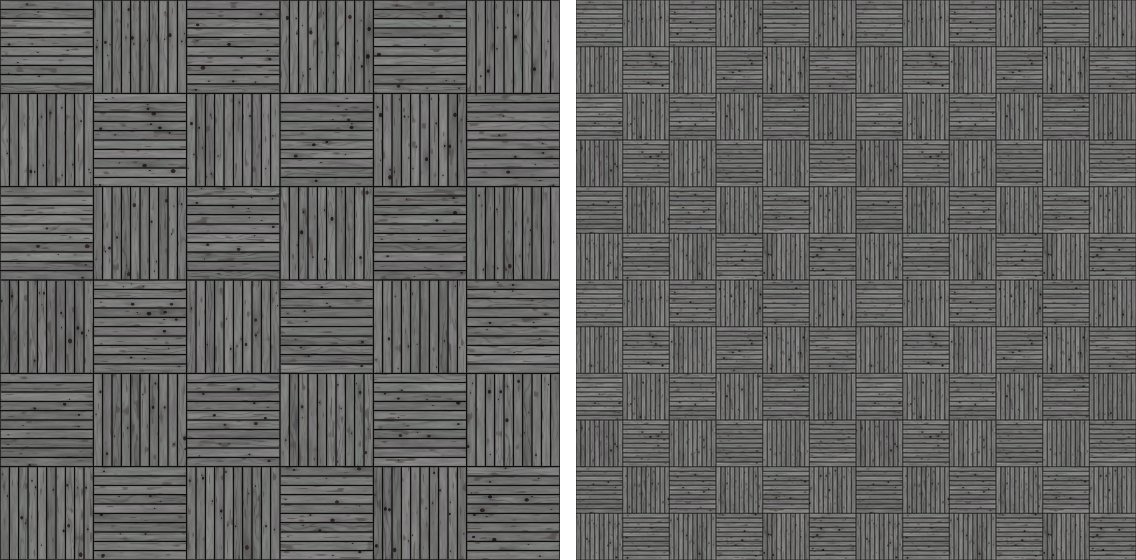
Left, the tile; right, the same tile 2 across and 2 down.
Reproduce this texture procedurally as a WebGL 1 fragment shader.

```glsl
precision highp float;
// Weathered grey decking: 6 by 6 square tiles of ten planks each, laid in
// alternating directions. Each plank has its own tone, streaked grain and
// knots; all variation stays inside a plank, so the canvas tiles seamlessly.

uniform vec2 u_resolution;

const float TILES = 6.0;
const float PLANKS = 10.0;

float hash(vec2 p) {
  vec3 h = fract(vec3(p.xyx) * vec3(0.1031, 0.1030, 0.0973));
  h += dot(h, h.yzx + 33.33);
  return fract((h.x + h.y) * h.z);
}

float noise(vec2 p) {
  vec2 i = floor(p), f = fract(p);
  f = f * f * (3.0 - 2.0 * f);
  return mix(mix(hash(i), hash(i + vec2(1.0, 0.0)), f.x),
             mix(hash(i + vec2(0.0, 1.0)), hash(i + vec2(1.0, 1.0)), f.x), f.y);
}

void main() {
  vec2 p = gl_FragCoord.xy / u_resolution * TILES;
  float pixel = TILES / min(u_resolution.x, u_resolution.y);

  // Tile and plank: local.x runs along the plank, local.y across it
  vec2 tile = floor(p);
  vec2 local = fract(p);
  if (mod(tile.x + tile.y, 2.0) < 0.5) local = local.yx;
  float plank = floor(local.y * PLANKS);
  vec2 wood = vec2(local.x, local.y - plank / PLANKS);
  vec2 id = vec2(tile.x * PLANKS + plank, tile.y) + 7.0;
  vec2 seed = 90.0 * vec2(hash(id + 31.0), hash(id + 57.0));

  // Knots: dark cores with a soft halo that bends the grain around them
  float core = 0.0, halo = 0.0, bend = 0.0;
  for (int i = 0; i < 3; i++) {
    vec2 k = id + float(i) * 113.0;
    vec2 center = vec2(0.05 + 0.9 * hash(k + 3.0), 0.015 + 0.07 * hash(k + 11.0));
    float radius = mix(0.005, 0.021, pow(hash(k + 23.0), 3.0));
    float present = step(hash(k + 41.0), 0.45);
    vec2 d = wood - center;
    float r = length(d * vec2(0.8, 1.0));
    core = max(core, present * (1.0 - smoothstep(radius - pixel * 0.5, radius + pixel * 0.5, r)));
    float around = present * exp(-dot(d * vec2(0.4, 1.0), d * vec2(0.4, 1.0)) / (radius * radius * 4.0));
    halo = max(halo, around);
    bend += around * sign(d.y) * radius;
  }

  // Grain: broad stains, long streaks, fine fibres and wavy growth lines
  vec2 flow = wood - vec2(0.0, bend * 0.6);
  float stain = noise(flow * vec2(4.0, 16.0) + seed) - 0.5;
  float streak = noise(flow * vec2(5.0, 55.0) + seed.yx) - 0.5;
  float fibre = noise(flow * vec2(22.0, 110.0) + seed + 17.0) - 0.5;
  float warp = noise(flow * vec2(3.5, 18.0) + seed + 43.0);
  float rings = pow(0.5 + 0.5 * sin(flow.y * 110.0 + warp * 13.0), 5.0);
  float figured = smoothstep(0.45, 0.9, hash(id + 71.0));

  float tone = 0.463 + 0.085 * (hash(id) - 0.5);
  tone += 0.05 * stain + 0.065 * streak + 0.035 * fibre;
  tone -= rings * (0.015 + 0.06 * figured) + 0.07 * halo;
  vec3 tint = mix(vec3(1.012, 0.995, 1.0), vec3(0.99, 1.008, 0.985), hash(id + 5.0));
  vec3 color = tone * tint;

  // Occasional brown weathering marks along the grain
  float mark = smoothstep(0.8, 0.95, noise(flow * vec2(8.0, 38.0) + seed + 61.0));
  color = mix(color, vec3(0.27, 0.24, 0.225), mark * 0.55);
  color = mix(color, mix(vec3(0.09), vec3(0.20, 0.13, 0.11), hash(id + 83.0)), core * 0.9);

  // Dark gaps around every plank, with slightly shaded edges
  float edge = min(min(local.x, 1.0 - local.x), min(wood.y, 1.0 / PLANKS - wood.y));
  color *= 0.88 + 0.12 * smoothstep(0.006, 0.022, edge);
  float gap = 1.0 - smoothstep(0.006 - pixel * 0.5, 0.006 + pixel * 0.5, edge);
  color = mix(color, vec3(0.045), gap);

  gl_FragColor = vec4(color, 1.0);
}
```
